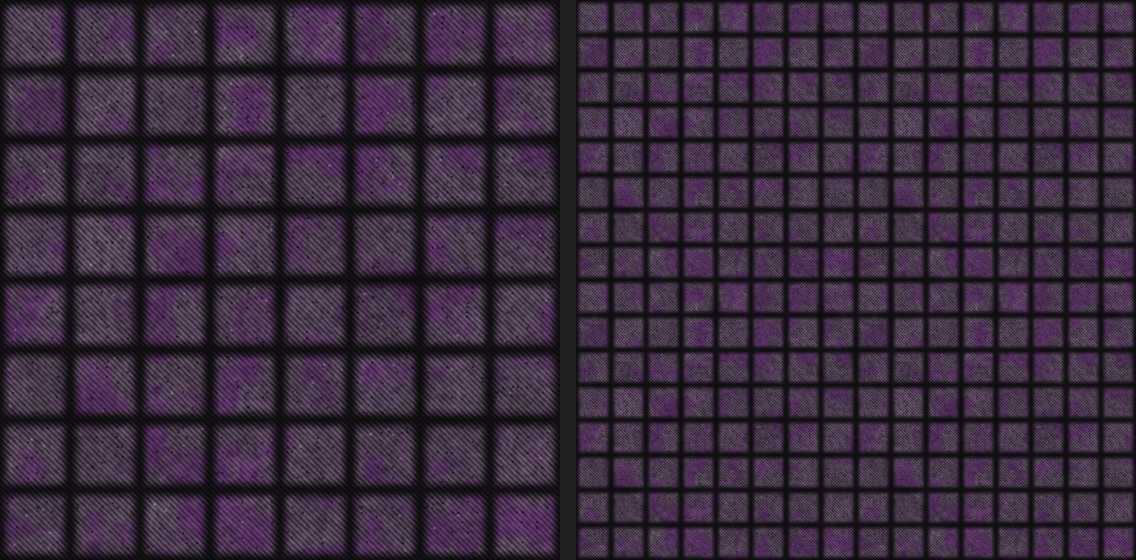
Left, the tile; right, the same tile 2 across and 2 down.
This pattern is drawn by a WebGL 2 fragment shader. Its source:

```glsl
#version 300 es
precision highp float;
// Dark purple twill cloth: 8 by 8 soft squares, diagonal threads, violet stains and flecks.

uniform vec2 u_resolution;
out vec4 fragColor;

const float TAU = 6.2831853;
const float CELLS = 8.0;
const float THREADS = 96.0;

const vec3 SEAM = vec3(0.065, 0.055, 0.070);
const vec3 GREY_SHADOW = vec3(0.195, 0.150, 0.205);
const vec3 GREY_THREAD = vec3(0.425, 0.350, 0.440);
const vec3 VIOLET_SHADOW = vec3(0.225, 0.125, 0.260);
const vec3 VIOLET_THREAD = vec3(0.425, 0.240, 0.470);

float hash(vec2 p, float seed) {
    vec3 q = fract(vec3(p.xyx + seed) * vec3(0.1031, 0.1030, 0.0973));
    q += dot(q, q.yzx + 33.33);
    return fract((q.x + q.y) * q.z);
}

// Value noise that wraps after a whole number of lattice cells.
float wrapNoise(vec2 p, vec2 period, float seed) {
    vec2 cell = floor(p);
    vec2 f = fract(p);
    f = f * f * (3.0 - 2.0 * f);
    vec2 lo = mod(cell, period);
    vec2 hi = mod(cell + 1.0, period);
    float bottom = mix(hash(lo, seed), hash(vec2(hi.x, lo.y), seed), f.x);
    float top = mix(hash(vec2(lo.x, hi.y), seed), hash(hi, seed), f.x);
    return mix(bottom, top, f.y);
}

float cloudNoise(vec2 uv, float frequency, float seed) {
    float sum = 0.0;
    float weight = 0.55;
    for (int i = 0; i < 3; i++) {
        sum += weight * wrapNoise(uv * frequency, vec2(frequency), seed);
        frequency *= 2.0;
        weight *= 0.5;
        seed += 7.3;
    }
    return sum / 0.9625;
}

// Sparse round flecks, one possible fleck in each lattice cell.
float flecks(vec2 uv, float frequency, float chance, float seed) {
    vec2 p = uv * frequency;
    vec2 id = mod(floor(p), frequency);
    vec2 center = 0.35 + 0.3 * vec2(hash(id, seed), hash(id, seed + 5.0));
    float present = step(hash(id, seed + 11.0), chance);
    return present * smoothstep(0.35, 0.08, length(fract(p) - center));
}

// Product of two soft ramps rising away from the cell borders.
float squareMask(vec2 uv, float stripe) {
    vec2 border = 0.5 - abs(fract(uv * CELLS) - 0.5);
    float fray = 0.025 * (wrapNoise(uv * 48.0, vec2(48.0), 31.0) - 0.5);
    vec2 ramp = smoothstep(0.005, 0.175, border + fray + 0.012 * stripe);
    return ramp.x * ramp.y;
}

void main() {
    vec2 uv = gl_FragCoord.xy / u_resolution;
    vec2 diagonal = vec2(uv.x + uv.y, uv.x - uv.y);

    // Diagonal threads with a slight wobble
    float wobble = 0.10 * (wrapNoise(uv * 32.0, vec2(32.0), 3.0) - 0.5);
    float stripe = sin(TAU * (diagonal.x * THREADS + wobble));
    float fiber = wrapNoise(diagonal * vec2(THREADS, 40.0), vec2(THREADS, 40.0), 13.0);
    float grain = wrapNoise(uv * 160.0, vec2(160.0), 19.0);
    float thread = 0.5 + 0.36 * stripe + 0.30 * (fiber - 0.5) + 0.42 * (grain - 0.5);

    // Violet stains
    float stain = smoothstep(0.43, 0.76, cloudNoise(uv, 18.0, 43.0));
    vec3 shadow = mix(GREY_SHADOW, VIOLET_SHADOW, stain);
    vec3 light = mix(GREY_THREAD, VIOLET_THREAD, stain);
    vec3 cloth = mix(shadow, light, thread);

    // Uneven wear, different in each square
    vec2 cellId = mod(floor(uv * CELLS), CELLS);
    float wear = cloudNoise(uv, 12.0, 71.0);
    cloth *= 0.97 + 0.08 * (hash(cellId, 83.0) - 0.5) + 0.28 * (wear - 0.5);

    // Dark holes and pale lint
    cloth *= 1.0 - 0.55 * flecks(uv, 112.0, 0.06, 91.0);
    cloth += 0.16 * flecks(uv, 96.0, 0.012, 107.0);

    // Soft dark grid, with faint threads showing in the seams
    vec3 seam = SEAM * (1.0 + 0.22 * stripe + 0.35 * (wear - 0.5));
    fragColor = vec4(mix(seam, cloth, squareMask(uv, stripe)), 1.0);
}
```
